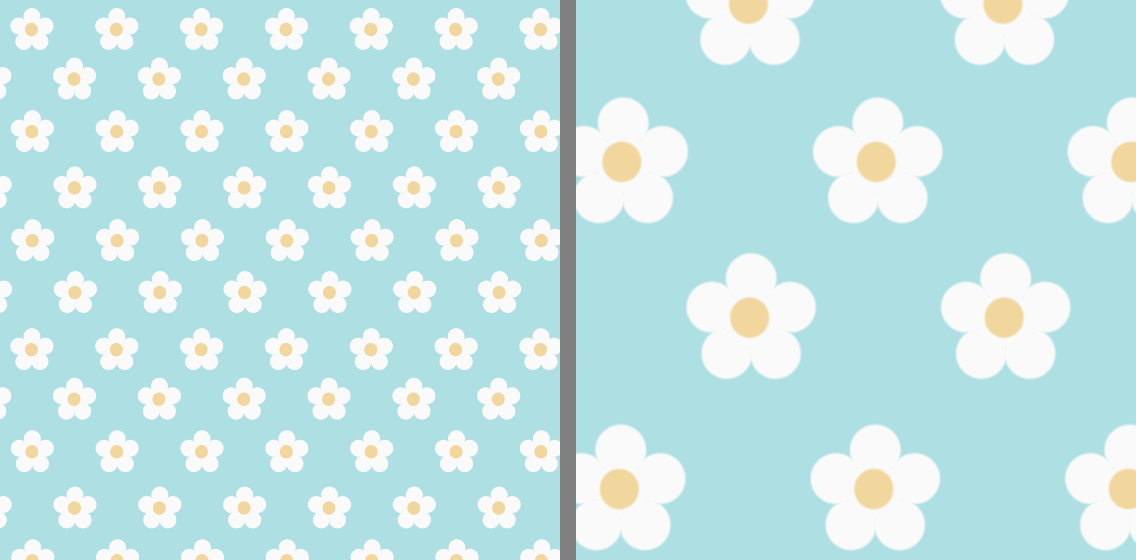
Left, the full canvas; right, a detail of the centre.
Give the GLSL for this pattern, as a three.js fragment shader.

```glsl
// Staggered rows of white five-petal daisies with honey centres on pale aqua.
// Each row repeats one distance-field flower; row heights follow a slightly
// uneven six-row cycle, and odd rows shift by half a column.

varying vec2 vUv;

const vec3 AQUA  = vec3(0.682, 0.875, 0.890);
const vec3 WHITE = vec3(0.982, 0.982, 0.982);
const vec3 HONEY = vec3(0.945, 0.842, 0.620);

const float PITCH = 0.1515;        // column spacing
const float FIRST_X = 0.0561;      // first flower of the top row, from the left
const float FIRST_Y = 0.0527;      // and from the top
const float CYCLE = 0.5717;        // height of six rows
const float DRIFT = 0.00037;       // sideways creep per row within a cycle
const vec3 UPPER_ROWS = vec3(0.0, 0.0885, 0.1823);     // row heights in a cycle
const vec3 LOWER_ROWS = vec3(0.2828, 0.3770, 0.4697);

const float PETAL_RADIUS = 0.0151;
const float PETAL_RING = 0.0246;   // petal distance from the flower's middle
const float CORE_RADIUS = 0.0169;  // white disc joining the petals
const vec2 PETAL_SHIFT = vec2(0.0009, -0.0014);
const vec2 CENTRE_RADII = vec2(0.0116, 0.0120);
const float EDGE = 0.0011;         // half width of the soft edge
const float TAU = 6.28319;

float cover(float d) {
  return 1.0 - smoothstep(-EDGE, EDGE, d);
}

float ellipse(vec2 p, vec2 r) {
  return (length(p / r) - 1.0) * min(r.x, r.y);
}

// Five round petals around a core, the first pointing up.
float petals(vec2 p) {
  p -= PETAL_SHIFT;
  float d = length(p) - CORE_RADIUS;
  for (int i = 0; i < 5; i++) {
    float a = TAU * float(i) / 5.0;
    d = min(d, length(p - PETAL_RING * vec2(sin(a), cos(a))) - PETAL_RADIUS);
  }
  return d;
}

// Height of a row (0 to 5) below the start of its cycle.
float rowHeight(float row) {
  vec3 index = vec3(0.0, 1.0, 2.0);
  vec3 upper = 1.0 - step(0.5, abs(index - row));
  vec3 lower = 1.0 - step(0.5, abs(index + 3.0 - row));
  return dot(UPPER_ROWS, upper) + dot(LOWER_ROWS, lower);
}

void main() {
  float petalDist = 1.0;
  float centreDist = 1.0;

  // Two cycles of six rows, from the top down
  for (int c = 0; c < 2; c++) {
    for (int i = 0; i < 6; i++) {
      float row = float(i);
      float x = FIRST_X + 0.5 * PITCH * mod(row, 2.0) + DRIFT * row;
      float y = 1.0 - FIRST_Y - CYCLE * float(c) - rowHeight(row);
      vec2 p = vUv - vec2(x, y);
      p.x = (fract(p.x / PITCH + 0.5) - 0.5) * PITCH;
      petalDist = min(petalDist, petals(p));
      centreDist = min(centreDist, ellipse(p, CENTRE_RADII));
    }
  }

  vec3 color = mix(AQUA, WHITE, cover(petalDist));
  color = mix(color, HONEY, cover(centreDist));
  gl_FragColor = vec4(color, 1.0);
}
```
